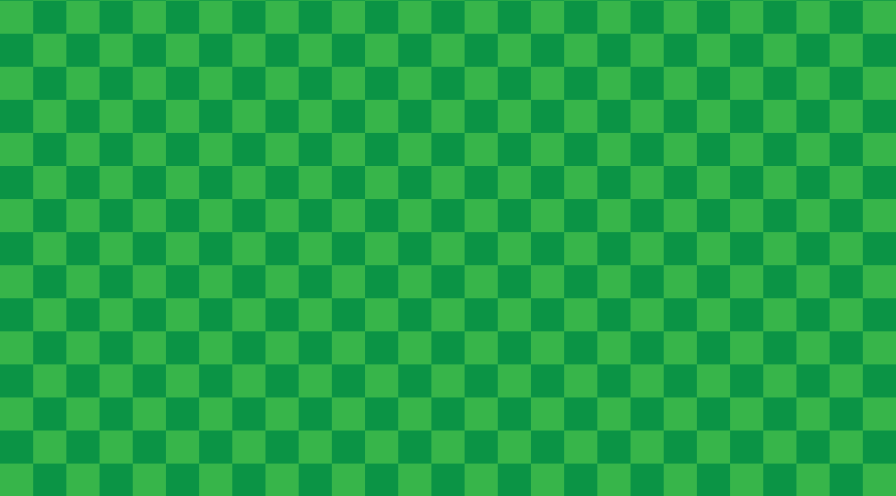
A Shadertoy shader for this pattern:

```glsl
// Signed square wave per axis: +1 on even cells, -1 on odd ones, box filtered over one pixel
vec2 squareWave(vec2 p, vec2 pixel) {
    vec2 edgeDistance = 0.5 - abs(mod(p + 0.5, 2.0) - 1.0);
    return clamp(2.0 * edgeDistance / pixel, -1.0, 1.0);
}

void mainImage(out vec4 fragColor, in vec2 fragCoord) {
    // 27 columns by 15 rows, lowered slightly so a sliver of the next row shows at the top
    vec2 cellsPerPixel = vec2(27.0, 15.0) / iResolution.xy;
    vec2 p = fragCoord * cellsPerPixel + vec2(0.0, 0.02);

    // The product of both waves alternates the squares
    vec2 wave = squareWave(p, cellsPerPixel);
    float lightness = 0.5 + 0.5 * wave.x * wave.y;

    vec3 darkGreen = vec3(0.043, 0.58, 0.27);
    vec3 lightGreen = vec3(0.215, 0.71, 0.29);
    fragColor = vec4(mix(darkGreen, lightGreen, lightness), 1.0);
}
```
